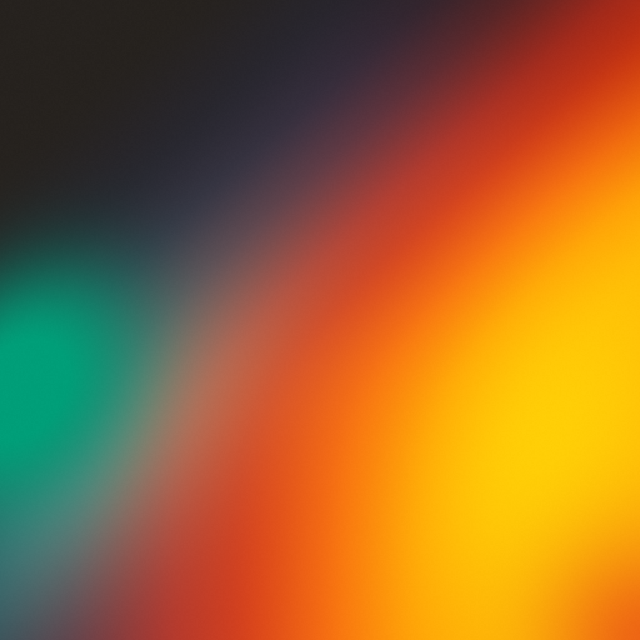
Write a three.js fragment shader that draws this background.

```glsl
varying vec2 vUv;

const vec2 DIAGONAL = vec2(0.66, 0.75);
const vec2 STEEP = vec2(0.45, 0.89);

const vec3 SOOT = vec3(0.149, 0.133, 0.118);
const vec3 INK = vec3(0.157, 0.145, 0.180);
const vec3 PLUM = vec3(0.220, 0.165, 0.230);
const vec3 MAROON = vec3(0.400, 0.188, 0.235);
const vec3 CRIMSON = vec3(0.686, 0.208, 0.176);
const vec3 VERMILION = vec3(0.840, 0.250, 0.110);
const vec3 ORANGE = vec3(0.970, 0.424, 0.070);
const vec3 AMBER = vec3(1.0, 0.596, 0.031);
const vec3 GOLD = vec3(1.0, 0.714, 0.024);
const vec3 YELLOW = vec3(1.0, 0.812, 0.024);
const vec3 EMBER = vec3(0.930, 0.390, 0.080);
const vec3 EMERALD = vec3(0.0, 0.620, 0.471);
const vec3 MIST = vec3(0.0, 0.295, 0.235);
const vec3 RUST_TINT = vec3(0.90, 0.75, 0.60);

float hash(vec2 cell) {
  vec3 q = fract(vec3(cell.xyx) * 0.1031);
  q += dot(q, q.yzx + 33.33);
  return fract((q.x + q.y) * q.z);
}

// Squared distance in an ellipse whose long side follows axis
float ellipse(vec2 p, vec2 center, vec2 axis, vec2 size) {
  vec2 d = p - center;
  vec2 local = vec2(dot(d, axis), dot(d, vec2(axis.y, -axis.x))) / size;
  return dot(local, local);
}

float glow(float q, float sharpness) {
  return exp(-pow(q, sharpness));
}

vec3 blend(vec3 below, vec3 above, float t, float center, float width) {
  return mix(below, above, smoothstep(center - width, center + width, t));
}

// Horizontal position of the bend that carries the heat bands
float bandCurve(float y, float bend, float softness) {
  float d = y - bend;
  return 0.52 + 0.58 * (d + sqrt(d * d + softness * softness));
}

vec3 heatRamp(float t) {
  vec3 color = blend(SOOT, INK, t, -0.79, 0.15);
  color = blend(color, PLUM, t, -0.61, 0.11);
  color = blend(color, MAROON, t, -0.475, 0.10);
  color = blend(color, CRIMSON, t, -0.34, 0.10);
  color = blend(color, VERMILION, t, -0.21, 0.10);
  color = blend(color, ORANGE, t, -0.08, 0.10);
  color = blend(color, AMBER, t, 0.05, 0.095);
  return blend(color, GOLD, t, 0.18, 0.11);
}

void main() {
  vec2 p = vUv;

  // Curved bands from dark to gold
  vec3 color = heatRamp(p.x - bandCurve(p.y, 0.40, 0.12));

  // Rusty shade in the upper right
  float shade = smoothstep(0.65, 1.0, p.y) * smoothstep(0.45, 0.85, p.x);
  color *= mix(vec3(1.0), RUST_TINT, shade);

  // Yellow heart and ember corner
  float heart = ellipse(p, vec2(0.86, 0.30), STEEP, vec2(0.29, 0.17));
  color = mix(color, YELLOW, glow(heart, 1.0));
  float corner = ellipse(p, vec2(1.02, -0.01), DIAGONAL, vec2(0.16));
  color = mix(color, EMBER, glow(corner, 1.0));

  // Pale mist around the emerald light
  float mist = ellipse(p, vec2(0.134, 0.265), DIAGONAL, vec2(0.45, 0.155));
  color += MIST * 1.05 * glow(mist, 1.0);
  float light = ellipse(p, vec2(0.03, 0.39), DIAGONAL, vec2(0.22, 0.16));
  color = mix(color, EMERALD, min(1.0, 1.08 * glow(light, 1.4)));

  // Fine grain against banding
  color += (hash(floor(p * 512.0)) - 0.5) * 0.008;
  gl_FragColor = vec4(clamp(color, 0.0, 1.0), 1.0);
}
```
